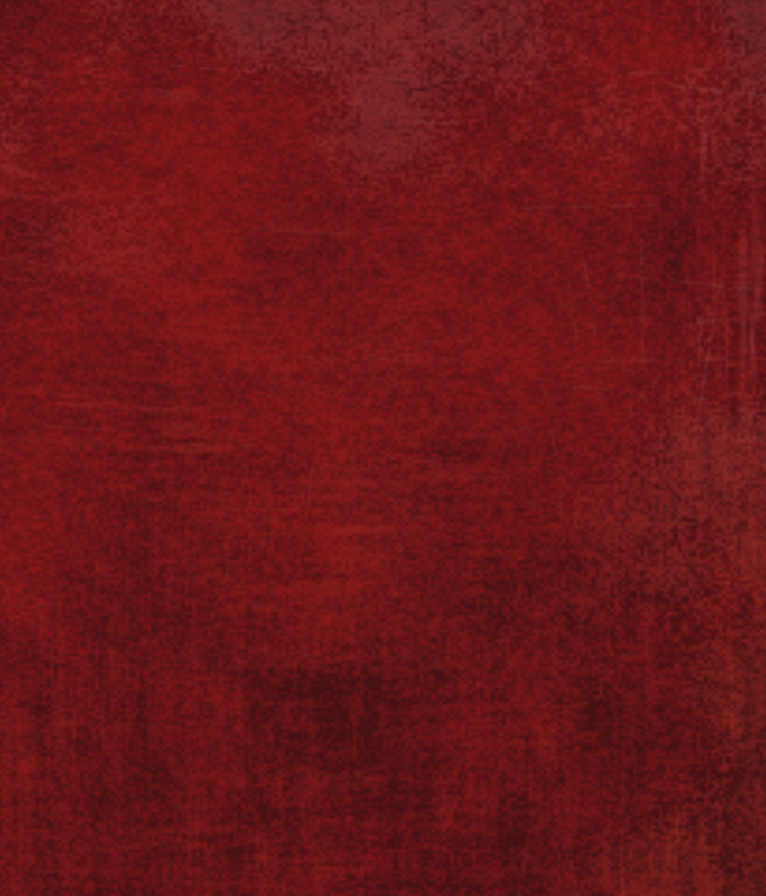
This texture is drawn by a WebGL 2 fragment shader. Its source:

```glsl
#version 300 es
precision highp float;

uniform vec2 u_resolution;
out vec4 fragColor;

// Palette
const vec3 DARK_RED = vec3(0.275, 0.064, 0.080);
const vec3 MID_RED = vec3(0.412, 0.078, 0.088);
const vec3 BRIGHT_RED = vec3(0.525, 0.092, 0.096);
const vec3 ROSE_DUST = vec3(0.510, 0.205, 0.205);
const vec3 RUST_DUST = vec3(0.530, 0.160, 0.125);

// Tuning
const float BASE_LIGHT = 0.55;
const float CLOUD_AMOUNT = 0.68;
const float MOTTLE_AMOUNT = 0.34;
const float STREAK_AMOUNT = 0.62;
const float GRAIN_AMOUNT = 0.74;
const float DUST_AMOUNT = 0.72;
const float SCRATCH_AMOUNT = 0.40;
const float SCRATCH_WIDTH = 0.0020;
const float STREAK_TILT = 0.10;
const int SCRATCH_COUNT = 60;

float hash(vec2 p) {
    return fract(sin(dot(p, vec2(12.9898, 78.233))) * 43758.5453);
}

float noise(vec2 p) {
    vec2 cell = floor(p);
    vec2 f = fract(p);
    f = f * f * (3.0 - 2.0 * f);
    float low = mix(hash(cell), hash(cell + vec2(1, 0)), f.x);
    float high = mix(hash(cell + vec2(0, 1)), hash(cell + vec2(1, 1)), f.x);
    return mix(low, high, f.y);
}

float fbm(vec2 p) {
    float sum = 0.0;
    float weight = 0.5;
    for (int i = 0; i < 5; i++) {
        sum += weight * noise(p);
        p = mat2(1.6, 1.2, -1.2, 1.6) * p + 7.3;
        weight *= 0.5;
    }
    return sum / 0.97;
}

// Brushed fibres running along the x axis, at three finenesses
float fibres(vec2 p) {
    return 0.30 * noise(p * vec2(4.0, 45.0))
         + 0.38 * noise(p * vec2(10.0, 110.0) + 17.0)
         + 0.32 * noise(p * vec2(24.0, 210.0) + 41.0);
}

float segmentDistance(vec2 p, vec2 a, vec2 b) {
    vec2 pa = p - a;
    vec2 ba = b - a;
    return length(pa - ba * clamp(dot(pa, ba) / dot(ba, ba), 0.0, 1.0));
}

// Thin worn lines: flat ones anywhere, upright ones mostly low and right
float scratches(vec2 p, float aspect) {
    float sum = 0.0;
    for (int i = 0; i < SCRATCH_COUNT; i++) {
        float id = float(i);
        vec2 r = vec2(hash(vec2(id, 1.7)), hash(vec2(id, 5.3)));
        float slant = hash(vec2(id, 9.1)) - 0.5;
        float size = mix(0.015, 0.10, hash(vec2(id, 13.9)));
        bool upright = i % 2 == 0;
        vec2 center = upright ? vec2(sqrt(r.x) * aspect, r.y * 0.7) : r * vec2(aspect, 1.0);
        vec2 reach = size * (upright ? vec2(0.4 * slant, 1.0) : vec2(1.0, 0.3 * slant));
        float d = segmentDistance(p, center - reach, center + reach);
        float line = 1.0 - smoothstep(0.0, SCRATCH_WIDTH * (1.0 + r.x), d);
        sum += line * mix(0.3, 1.0, r.y);
    }
    return sum * smoothstep(0.25, 0.7, noise(p * 70.0));
}

void main() {
    vec2 p = gl_FragCoord.xy / u_resolution.y;
    float aspect = u_resolution.x / u_resolution.y;
    float x = p.x / aspect;
    float y = p.y;

    // Broad light: warm above the middle, dim at the foot and left edge
    float light = BASE_LIGHT + 0.36 * (smoothstep(0.1, 0.65, y) - 0.5);
    light -= 0.28 * (1.0 - smoothstep(0.0, 0.16, x)) * smoothstep(0.45, 0.8, y);
    light -= 0.10 * smoothstep(0.75, 1.0, x) + 0.14 * smoothstep(0.85, 1.0, y);
    light += CLOUD_AMOUNT * (fbm(p * 5.5 + 3.0) - 0.5);
    light += MOTTLE_AMOUNT * (fbm(p * vec2(24.0, 30.0) + 13.0) - 0.5);

    // Crossed brush streaks, bent a little by slow noise
    float bend = 0.012 * noise(p * 5.0);
    float flatFibre = fibres(vec2(p.x, y + STREAK_TILT * p.x * (y - 0.3) + bend));
    float uprightFibre = fibres(vec2(y, p.x + bend) + 29.0);
    float flatMask = mix(1.0, 0.35, smoothstep(0.6, 0.9, x)) * smoothstep(0.25, 0.65, fbm(p * 5.0 + 11.0));
    float uprightMask = max(smoothstep(0.72, 0.95, x), 0.75 * (1.0 - smoothstep(0.2, 0.65, y)));
    light += STREAK_AMOUNT * (flatFibre - 0.5) * flatMask;
    light += STREAK_AMOUNT * (uprightFibre - 0.5) * uprightMask;

    // Woven grain
    float weave = 0.65 * noise(p * vec2(240.0, 260.0)) + 0.35 * noise(p * vec2(110.0, 140.0) + 5.0);
    light += GRAIN_AMOUNT * (weave - 0.5);

    // Dust gathers at the top and right, broken by the grain, and on raised fibres
    float border = max(smoothstep(0.62, 0.95, y), smoothstep(0.68, 0.92, x));
    float patches = smoothstep(0.40, 0.74, fbm(p * 7.0 + 23.0) + 0.35 * (weave - 0.5));
    float raised = smoothstep(0.56, 0.80, flatFibre) * flatMask
                 + smoothstep(0.56, 0.80, uprightFibre) * uprightMask;
    raised *= mix(0.5, 1.0, border) * smoothstep(0.25, 0.7, fbm(p * 14.0 + 31.0));
    float dust = patches * mix(0.13, 0.75, border) + 0.6 * raised;
    dust = DUST_AMOUNT * dust + SCRATCH_AMOUNT * scratches(p, aspect);

    // Colour
    light = clamp(light, 0.0, 1.0);
    vec3 color = mix(DARK_RED, MID_RED, min(light * 2.0, 1.0));
    color = mix(color, BRIGHT_RED, max(light * 2.0 - 1.0, 0.0));
    vec3 dustColor = mix(RUST_DUST, ROSE_DUST, smoothstep(0.2, 0.8, y));
    color = mix(color, dustColor * mix(0.78, 1.08, light), clamp(dust, 0.0, 0.75));
    fragColor = vec4(color, 1.0);
}
```
